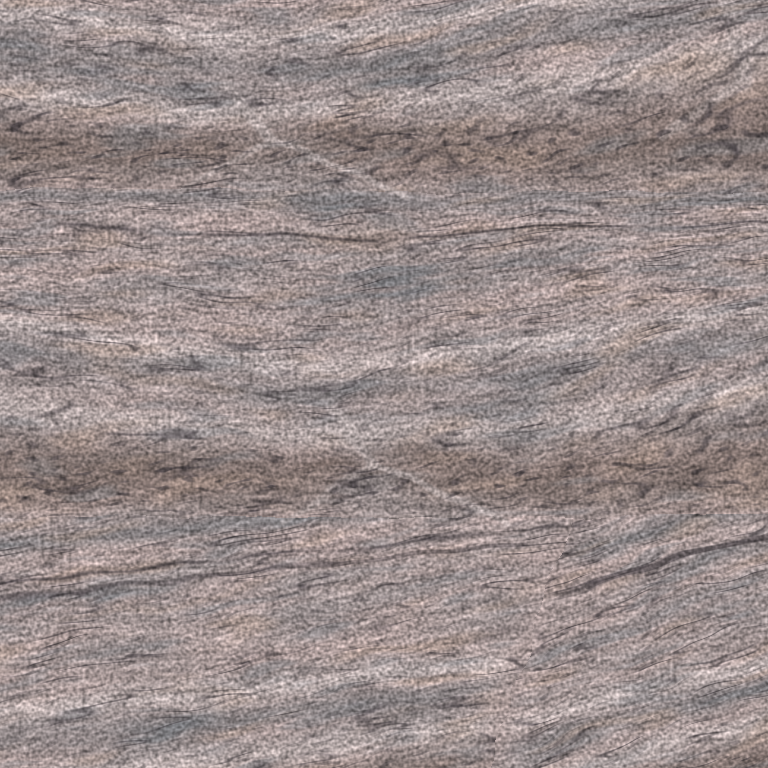
Give the GLSL for this texture, as a three.js fragment shader.

```glsl
varying vec2 vUv;

const vec3 GREY = vec3(0.590, 0.552, 0.552);
const vec3 PINK = vec3(0.675, 0.607, 0.598);
const vec3 PALE = vec3(0.755, 0.710, 0.705);
const vec3 BLUE = vec3(0.420, 0.425, 0.440);
const vec3 BROWN = vec3(0.475, 0.415, 0.395);
const vec3 TAN = vec3(0.640, 0.555, 0.510);
const vec3 INK = vec3(0.225, 0.205, 0.220);
const float ROW_HEIGHT = 0.423;
const float FIRST_SEAM = 0.248;
const vec2 ROW_SHIFT = vec2(0.137, 0.423);
const float BEND = 0.15;
const float GRAIN = 0.38;
const float FIBRE = 0.22;

vec2 gradientAt(vec2 cell) {
  float h = fract(sin(dot(cell, vec2(127.1, 311.7))) * 43758.55);
  return vec2(cos(h * 6.2832), sin(h * 6.2832));
}

float noise(vec2 p) {
  vec2 i = floor(p), f = fract(p);
  vec2 u = f * f * f * (f * (f * 6.0 - 15.0) + 10.0);
  vec2 e = vec2(1.0, 0.0);
  float a = dot(gradientAt(i), f);
  float b = dot(gradientAt(i + e.xy), f - e.xy);
  float c = dot(gradientAt(i + e.yx), f - e.yx);
  float d = dot(gradientAt(i + e.xx), f - e.xx);
  return mix(mix(a, b, u.x), mix(c, d, u.x), u.y);
}

// Stretched noise, sheared so that its cells do not stack in columns
float fibre(vec2 q, vec2 freq, float seed) {
  vec2 c = q * freq;
  return noise(vec2(c.x + 0.43 * c.y, c.y) + seed);
}

float band(float s, float centre, float width) {
  float k = (s - centre) / width;
  return exp(-k * k);
}

// Soft ellipse whose long axis rises by the given slope
float blob(vec2 p, vec2 centre, vec2 radius, float slope) {
  vec2 d = p - centre;
  d.y += slope * d.x;
  d /= radius;
  return exp(-dot(d, d));
}

float vein(vec2 p, vec2 a, vec2 b, float width) {
  vec2 pa = p - a, ba = b - a;
  float d = length(pa - ba * clamp(dot(pa, ba) / dot(ba, ba), 0.0, 1.0));
  return 1.0 - smoothstep(width * 0.3, width, d);
}

// Stratum coordinate: x along the grain, y depth below the row seam
vec2 strata(vec2 p) {
  float row = floor((p.y - FIRST_SEAM) / ROW_HEIGHT);
  float depth = p.y - FIRST_SEAM - row * ROW_HEIGHT;
  if (row > 0.5) {
    float fold = 0.745 - 0.33 * depth;
    float rise = p.x < fold ? 0.105 * p.x - 0.025 : 0.28 * (p.x - fold) - 0.04;
    return vec2(p.x + step(fold, p.x) * 3.0 + 7.0, depth + rise);
  }
  float t = depth / ROW_HEIGHT;
  float d = abs(p.x - (row < -0.5 ? 0.33 : 0.44));
  d = sqrt(d * d + 0.0015);
  return vec2(p.x + row * 5.0, depth + BEND * d * sin(3.1416 * t) * (1.0 - t * t * t * t));
}

void main() {
  vec2 p = vec2(vUv.x, 1.0 - vUv.y);
  vec2 w = p;
  w.y += 0.010 * noise(p * vec2(5.0, 10.0)) + 0.007 * noise(p * vec2(15.0, 34.0));
  w.x += 0.012 * noise(p * vec2(9.0, 23.0) + 4.0);
  vec2 q = strata(w);
  float s = q.y;

  float broad = fibre(q, vec2(6.0, 34.0), 0.0);
  float mid = fibre(q, vec2(15.0, 85.0), 11.0);
  float fine = fibre(q, vec2(42.0, 190.0), 23.0);
  float patchy = fibre(q, vec2(9.0, 38.0), 37.0);

  // Sedimentary bands
  float brown = band(s, 0.380, 0.033);
  vec3 col = mix(GREY, PINK, clamp(0.5 + 1.2 * broad, 0.0, 1.0));
  col = mix(col, BLUE, 0.55 * band(s, 0.014, 0.014));
  col = mix(col, PINK, 0.55 * band(s, 0.045, 0.014));
  col = mix(col, PINK, 0.40 * band(s, 0.195, 0.020));
  col = mix(col, PALE, 0.65 * band(s, 0.235, 0.014));
  col = mix(col, BLUE, 0.40 * band(s, 0.273, 0.016));
  col = mix(col, PALE, 0.65 * band(s, 0.325, 0.013));
  col = mix(col, BROWN, 0.80 * brown);
  col = mix(col, TAN, 0.50 * smoothstep(0.10, 0.50, patchy));
  col = mix(col, BLUE, 0.45 * smoothstep(0.12, 0.50, -patchy + 0.5 * mid));

  // Slate lenses and warm stains
  float slate = blob(w, vec2(0.51, 0.373), vec2(0.12, 0.026), 0.14)
    + 0.8 * blob(w, vec2(0.43, 0.275), vec2(0.06, 0.016), 0.0)
    + 0.7 * blob(w, vec2(0.04, 0.085), vec2(0.09, 0.020), -0.12)
    + 0.6 * blob(w, vec2(0.23, 0.105), vec2(0.09, 0.012), -0.15)
    + 0.8 * blob(w, vec2(0.24, 0.945), vec2(0.08, 0.018), 0.15)
    + 0.7 * blob(w, vec2(0.08, 0.785), vec2(0.16, 0.014), 0.06)
    + 0.5 * blob(w, vec2(0.92, 0.800), vec2(0.10, 0.022), 0.15);
  float stain = blob(w, vec2(0.91, 0.09), vec2(0.05, 0.018), 0.1)
    + blob(w, vec2(0.97, 0.64), vec2(0.06, 0.012), 0.1)
    + blob(w, vec2(0.02, 0.64), vec2(0.05, 0.013), 0.0)
    + blob(w, vec2(0.48, 0.31), vec2(0.06, 0.016), 0.1);

  // Crossing pale veins, grey wedges and dark caps, repeated per row
  float pale = 0.0, cap = 0.0;
  for (int i = 0; i < 2; i++) {
    vec2 v = w + ROW_SHIFT * float(i);
    vec2 cross = vec2(0.488, 0.602);
    slate += 0.8 * blob(v, vec2(0.65, 0.526), vec2(0.08, 0.015), 0.18);
    cap += blob(v, vec2(0.57, 0.597), vec2(0.07, 0.014), -0.2)
      + blob(v, vec2(0.42, 0.602), vec2(0.06, 0.013), 0.1)
      + blob(v, vec2(0.15, 0.60), vec2(0.11, 0.018), -0.1);
    col = mix(col, GREY, 0.75 * blob(v, vec2(0.495, 0.648), vec2(0.08, 0.026), 0.0));
    pale += vein(v, vec2(0.430, 0.534), cross, 0.010)
      + vein(v, cross, vec2(0.664, 0.677), 0.006)
      + 0.7 * vein(v, cross, vec2(0.365, 0.677), 0.006);
  }
  col = mix(col, TAN, 0.5 * stain);
  col = mix(col, BLUE, clamp(slate * (0.6 + 1.2 * mid), 0.0, 0.8));
  col = mix(col, BROWN * 0.85, clamp(cap * (0.4 + 1.3 * mid), 0.0, 0.8));
  col = mix(col, PALE * 0.94, 0.55 * min(pale, 1.0));

  // Healed fractures at the right
  float fracture = 0.745 - 0.33 * (p.y - 0.671) + 0.025 * noise(p * vec2(8.0, 22.0));
  float healed = band(p.x, fracture, 0.024) * smoothstep(0.66, 0.70, p.y);
  col = mix(col, PINK, 0.6 * healed);
  float corner = vein(w, vec2(0.86, 0.18), vec2(0.97, 0.11), 0.011)
    + vein(w, vec2(0.97, 0.11), vec2(0.945, 0.0), 0.016);
  col = mix(col, PALE * 0.92, 0.45 * min(corner, 1.0));

  // Thin dark seams and scattered streaks
  float seam = band(s, 0.066 + 0.004 * broad, 0.003) * smoothstep(-0.4, 0.1, patchy + 0.4 * mid);
  seam += vein(w, vec2(0.77, 0.763), vec2(1.0, 0.697), 0.006);
  seam += 0.7 * vein(w, vec2(0.0, 0.782), vec2(0.68, 0.710), 0.005);
  col = mix(col, INK, 0.6 * min(seam, 1.0) * (1.0 - healed));
  float contour = 1.0 - smoothstep(0.0, 0.16, abs(fibre(q, vec2(13.0, 80.0), 51.0)));
  float streak = contour * smoothstep(0.0, 0.35, fibre(q, vec2(13.0, 40.0), 67.0));
  float fleck = smoothstep(0.15, 0.50, fibre(q, vec2(50.0, 160.0), 83.0));
  col = mix(col, INK, clamp(0.5 * streak + fleck * (0.25 + 0.35 * brown), 0.0, 0.75));

  // Crystal grain
  float grain = noise(p * vec2(170.0, 205.0)) + 0.8 * noise(p * vec2(243.0, 251.0) + 19.0);
  col *= 1.03 + FIBRE * (mid + fine) + GRAIN * grain;
  gl_FragColor = vec4(clamp(col, 0.0, 1.0), 1.0);
}
```
